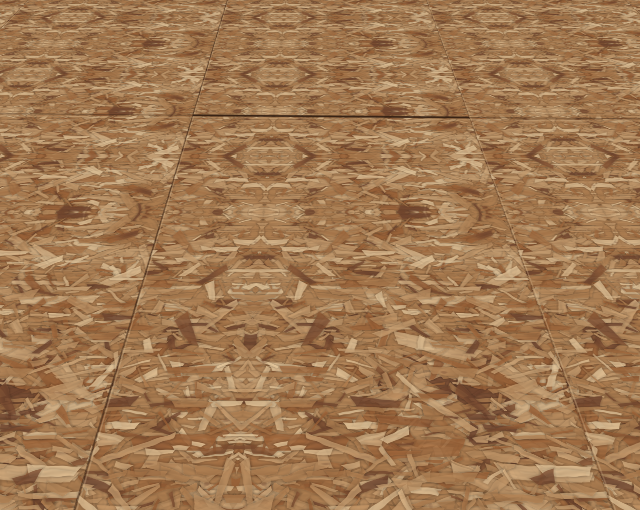
Write a WebGL 1 fragment shader that draws this texture.

```glsl
precision highp float;
// Floor of oriented strand board panels in perspective, with mirrored flakes and thin joints.
uniform vec2 u_resolution;

// View and layout, in canvas heights
const float HORIZON = 1.586;       // height of the vanishing point
const float VANISH_X = -0.006;     // its offset from the centre line
const float PANEL_WIDTH = 0.666;   // lateral repeat
const float PANEL_LEFT = -0.300;   // left joint of the middle panel
const float ROW_DEPTH = 0.2456;    // repeat in depth
const float ROW_MIRROR = 0.998;    // depth of a mirror line
const float MIRROR_X = 0.294;      // mirror axis within a panel
const float ASPECT = 0.66;         // depth of a repeat over its width
const float CROSS_JOINT = 0.814;   // cross joint, measured below the horizon
const float SOFTNESS = 0.0021;

// Wood
const int LAYERS = 8;
const float PRESENCE = 0.62;
const float GRAIN = 0.17;
const vec3 UMBER = vec3(0.41, 0.25, 0.17);
const vec3 RUST = vec3(0.58, 0.36, 0.20);
const vec3 OAK = vec3(0.65, 0.47, 0.30);
const vec3 TAN = vec3(0.74, 0.585, 0.415);
const vec3 PALE = vec3(0.85, 0.74, 0.58);
const vec3 GAP = vec3(0.20, 0.12, 0.07);

vec2 hash2(vec2 p) {
  vec3 q = fract(p.xyx * vec3(0.1031, 0.1030, 0.0973));
  q += dot(q, q.yzx + 33.33);
  return fract((q.xx + q.yz) * q.zy);
}

// Gradient noise, about -0.7 to 0.7
float corner(vec2 cell, vec2 offset) {
  return dot(hash2(cell) * 2.0 - 1.0, offset);
}

float noise(vec2 p) {
  vec2 i = floor(p), f = p - i, w = f * f * (3.0 - 2.0 * f);
  vec2 x = vec2(1.0, 0.0), y = vec2(0.0, 1.0);
  return mix(mix(corner(i, f), corner(i + x, f - x), w.x),
             mix(corner(i + y, f - y), corner(i + 1.0, f - 1.0), w.x), w.y);
}

vec3 woodTone(float t) {
  vec3 c = mix(UMBER, RUST, smoothstep(0.0, 0.13, t));
  c = mix(c, OAK, smoothstep(0.12, 0.36, t));
  c = mix(c, TAN, smoothstep(0.40, 0.72, t));
  return mix(c, PALE, smoothstep(0.76, 1.0, t));
}

// Overlapping tapered strands, several sizes, mostly lying crosswise
vec3 strands(vec2 p, float soft) {
  float patches = noise(p * 7.0 + 40.0);
  vec3 color = woodTone(0.45 + 0.4 * patches);
  vec2 fibre = p;
  vec2 ragged = p + 0.004 * vec2(noise(p * 45.0), noise(p * 45.0 + 71.0));
  for (int i = 0; i < LAYERS; i++) {
    float layer = float(i);
    float density = 7.0 + 29.0 * fract(layer * 0.618);
    vec2 q = ragged * density + layer * 5.37;
    vec2 base = floor(q);
    for (int k = 0; k < 9; k++) {
      vec2 cell = base + vec2(mod(float(k), 3.0), floor(float(k) / 3.0)) - 1.0;
      vec2 seed = cell + layer * 37.0 + 20.0;
      vec2 size = hash2(seed + 113.0);
      vec2 kind = hash2(seed + 271.0);
      vec2 turn = hash2(seed + 419.0);
      float bend = turn.x - 0.5;
      float angle = 5.6 * bend * abs(bend);
      float c = cos(angle), s = sin(angle);
      vec2 d = q - cell - hash2(seed);
      vec2 local = vec2(c * d.x + s * d.y, c * d.y - s * d.x);
      float len = mix(0.35, 0.92, size.x);
      float wide = mix(0.07, 0.25, size.y * size.y);
      wide *= 1.0 + (turn.y - 0.5) * local.x / len;
      float edge = max(abs(local.x) + 0.5 * local.y - len, abs(local.y) - wide) / density;
      float cover = smoothstep(soft, -soft, edge) * step(kind.y, PRESENCE);
      float shade = smoothstep(0.005 + soft, 0.0, edge) * step(kind.y, PRESENCE);
      vec3 flake = woodTone(clamp(kind.x + 0.25 * patches, 0.0, 1.0));
      color *= 1.0 - 0.10 * shade * (1.0 - cover);
      color = mix(color, flake, cover * 0.80);
      fibre = mix(fibre, local / density + seed, step(0.5, cover));
    }
  }
  // Fibres along each strand, then small dark chips
  float fine = 1.0 / (1.0 + 180.0 * soft);
  color *= 1.0 + GRAIN * fine * noise(fibre * vec2(22.0, 130.0));
  float chips = smoothstep(0.32, 0.52, noise(p * vec2(42.0, 65.0) + 9.0));
  return mix(color, UMBER, 0.45 * chips * fine);
}

// Coverage of a line from the distance to its middle
float line(float dist, float halfWidth, float soft) {
  return smoothstep(halfWidth + soft, halfWidth - soft, abs(dist));
}

void main() {
  vec2 p = gl_FragCoord.xy / u_resolution.y;
  float x = p.x - 0.5 * u_resolution.x / u_resolution.y - VANISH_X;
  float below = HORIZON - p.y;
  float soft = max(SOFTNESS, 1.0 / u_resolution.y);

  // Floor coordinates: panels across, rows in depth
  float across = (x / below - PANEL_LEFT) / PANEL_WIDTH;
  float row = (1.0 / below - ROW_MIRROR) / ROW_DEPTH;

  // Fold each panel about its axis; far rows mirror, the nearest runs on
  float a = fract(across) - MIRROR_X;
  vec2 board = vec2(a < MIRROR_X ? abs(a) : a,
                    ASPECT * (row < -0.5 ? -row : abs(fract(row + 0.5) - 0.5)));
  float boardSoft = 0.5 * ASPECT / ROW_DEPTH * soft / (below * below);
  vec3 color = strands(board + 3.0, boardSoft);

  // Long joints: a dark gap beside a pale worn edge
  float joint = floor(across + 0.5);
  float side = (across - joint) * PANEL_WIDTH * below;
  float wear = 0.75 + 0.5 * noise(vec2(row * 9.0, joint * 7.0));
  float main0 = 1.0 - step(0.5, abs(joint));
  float jointSoft = 0.7 * soft;
  color = mix(color, PALE, 0.45 * wear * line(side - 0.0030 * below, 0.0010 * below, jointSoft));
  color = mix(color, GAP, mix(0.28, 0.72, main0) * wear * line(side, 0.0013 * below, jointSoft));

  // Cross joint: open at the middle panel, nearly closed elsewhere
  float cross = below - CROSS_JOINT - 0.008 * x;
  float open = step(0.0, across) * step(across, 1.0);
  color = mix(color, PALE, 0.25 * line(cross - 0.0045, 0.0010, jointSoft));
  color = mix(color, GAP, mix(0.42, 0.95, open) * line(cross, mix(0.0009, 0.0018, open), jointSoft));

  gl_FragColor = vec4(color, 1.0);
}
```
